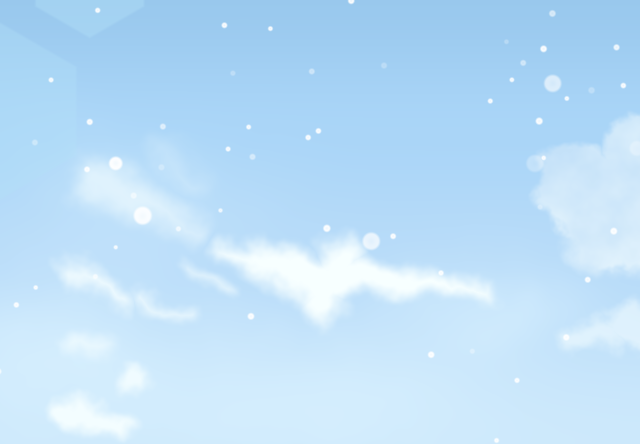
This background is drawn by a Shadertoy shader. Its source:

```glsl
const vec3 SKY_TOP = vec3(0.60, 0.785, 0.93);
const vec3 SKY_MID = vec3(0.665, 0.835, 0.97);
const vec3 SKY_LOW = vec3(0.72, 0.86, 0.975);
const vec3 SKY_BASE = vec3(0.80, 0.91, 0.985);
const vec3 HAZE = vec3(0.86, 0.95, 1.0);
const vec3 CLOUD_LIT = vec3(0.97, 1.0, 1.0);
const vec3 CLOUD_SHADE = vec3(0.75, 0.87, 0.97);
const vec3 LENS_TINT = vec3(0.70, 0.88, 0.97);
const float WISP_WARP = 0.065;
const float PUFF_WARP = 0.045;
const float SMALL_CELL = 0.085;
const float LARGE_CELL = 0.19;

vec3 hash3(vec2 p) {
    vec3 q = fract(p.xyx * vec3(0.1031, 0.1030, 0.0973));
    q += dot(q, q.yxz + 33.33);
    return fract((q.xxy + q.yzz) * q.zyx);
}

float gradientNoise(vec2 p) {
    vec2 cell = floor(p), f = fract(p);
    vec2 w = f * f * f * (f * (f * 6.0 - 15.0) + 10.0);
    vec4 corner;
    for (int i = 0; i < 4; i++) {
        vec2 o = vec2(i & 1, i >> 1);
        float angle = 6.2832 * hash3(cell + o).x;
        corner[i] = dot(vec2(cos(angle), sin(angle)), f - o);
    }
    return mix(mix(corner.x, corner.y, w.x), mix(corner.z, corner.w, w.x), w.y);
}

float fbm(vec2 p) {
    float sum = 0.0, amp = 0.6;
    for (int i = 0; i < 4; i++) {
        sum += amp * gradientNoise(p);
        p = mat2(1.6, 1.2, -1.2, 1.6) * p + 7.3;
        amp *= 0.5;
    }
    return sum;
}

vec2 warp(vec2 p, float scale) {
    return vec2(fbm(p * scale + 11.0), fbm(p * scale + 47.0));
}

// Tapered capsule with a feathered rim
float wisp(vec2 p, vec2 a, vec2 b, float ra, float rb, float feather) {
    vec2 ab = b - a;
    float h = clamp(dot(p - a, ab) / dot(ab, ab), 0.0, 1.0);
    float d = length(p - a - ab * h) - mix(ra, rb, h);
    return 1.0 - smoothstep(-feather, feather, d);
}

float glow(vec2 p, vec2 center, vec2 size) {
    vec2 q = (p - center) / size;
    return exp(-dot(q, q));
}

float hexagon(vec2 p, float apothem) {
    p = abs(p);
    float d = max(p.x, dot(p, vec2(0.5, 0.866))) - apothem;
    return 1.0 - smoothstep(-0.004, 0.004, d);
}

// Scattered discs, one at most per cell, with slightly dim centers
float flecks(vec2 p, float cellSize, float radius, float chance, float seed) {
    vec2 id = floor(p / cellSize);
    vec3 r = hash3(id + seed), s = hash3(id + seed + 91.7);
    vec2 center = (id + 0.25 + 0.5 * r.xy) * cellSize;
    float crowd = 0.35 + glow(center, vec2(1.26, 0.78), vec2(0.25, 0.2))
                + 0.8 * glow(center, vec2(0.28, 0.58), vec2(0.28, 0.26));
    float size = radius * mix(0.7, 1.15, s.x);
    float d = length(p - center);
    float rim = 1.0 / iResolution.y + 0.08 * size;
    float disc = 1.0 - smoothstep(size - rim, size + rim, d);
    float core = mix(0.85, 1.0, smoothstep(0.0, 0.7 * size, d));
    return step(r.z, chance * crowd) * disc * core * mix(0.3, 1.0, smoothstep(0.1, 0.5, s.y));
}

void mainImage(out vec4 fragColor, in vec2 fragCoord) {
    vec2 p = fragCoord / iResolution.y;

    // Sky and broad haze
    vec3 col = mix(SKY_BASE, SKY_LOW, smoothstep(0.0, 0.42, p.y));
    col = mix(col, SKY_MID, smoothstep(0.4, 0.72, p.y));
    col = mix(col, SKY_TOP, smoothstep(0.7, 1.02, p.y));
    vec2 drift = p + 0.12 * warp(p, 3.0);
    float haze = 0.65 * glow(drift, vec2(0.12, 0.2), vec2(0.28, 0.17))
               + 0.55 * glow(drift, vec2(0.72, 0.1), vec2(0.4, 0.15))
               + 0.5 * glow(drift, vec2(1.1, 0.3), vec2(0.2, 0.1))
               + 0.3 * glow(drift, vec2(0.3, 0.55), vec2(0.25, 0.14));
    col = mix(col, HAZE, min(haze, 0.9));

    // Lens hexagons
    col = mix(col, LENS_TINT, 0.35 * hexagon(p - vec2(0.0, 0.75), 0.172));
    col = mix(col, LENS_TINT, 0.4 * hexagon(p - vec2(0.202, 1.056), 0.122));

    // Rounded clouds at the right
    vec2 q = p + PUFF_WARP * warp(p, 13.0);
    float puff = wisp(q, vec2(1.30, 0.58), vec2(1.39, 0.50), 0.09, 0.11, 0.012);
    puff = max(puff, wisp(q, vec2(1.43, 0.66), vec2(1.46, 0.52), 0.075, 0.1, 0.012));
    puff = max(puff, wisp(q, vec2(1.32, 0.44), vec2(1.45, 0.44), 0.04, 0.05, 0.025));
    float light = 0.4 + 0.7 * fbm(p * 7.0) + 0.25 * smoothstep(0.55, 0.42, p.y);
    col = mix(col, mix(CLOUD_SHADE, CLOUD_LIT, clamp(light, 0.1, 0.85)), 0.85 * puff);
    float lowPuff = wisp(q, vec2(1.29, 0.24), vec2(1.38, 0.25), 0.027, 0.03, 0.022);
    lowPuff = max(lowPuff, wisp(q, vec2(1.42, 0.27), vec2(1.46, 0.25), 0.045, 0.05, 0.018));
    col = mix(col, CLOUD_LIT, 0.55 * lowPuff);

    // Wind-drawn clouds
    q = p + WISP_WARP * warp(p, 8.0);
    float body = wisp(q, vec2(0.51, 0.448), vec2(0.73, 0.36), 0.012, 0.06, 0.03);
    body = max(body, wisp(q, vec2(0.76, 0.42), vec2(0.74, 0.315), 0.045, 0.04, 0.03));
    body = max(body, wisp(q, vec2(0.76, 0.375), vec2(1.08, 0.35), 0.052, 0.013, 0.028));
    body = max(body, 0.8 * wisp(q, vec2(0.16, 0.39), vec2(0.28, 0.333), 0.02, 0.016, 0.025));
    body = max(body, 0.7 * wisp(q, vec2(0.32, 0.345), vec2(0.43, 0.275), 0.014, 0.01, 0.022));
    body = max(body, 0.6 * wisp(q, vec2(0.43, 0.40), vec2(0.51, 0.345), 0.01, 0.015, 0.022));
    body = max(body, 0.65 * wisp(q, vec2(0.18, 0.225), vec2(0.22, 0.22), 0.023, 0.018, 0.03));
    body = max(body, 0.8 * wisp(q, vec2(0.29, 0.15), vec2(0.32, 0.14), 0.03, 0.025, 0.022));
    body = max(body, 0.9 * wisp(q, vec2(0.15, 0.075), vec2(0.26, 0.045), 0.028, 0.022, 0.02));
    float veil = 0.6 * wisp(q, vec2(0.22, 0.59), vec2(0.44, 0.487), 0.05, 0.014, 0.045);
    veil = max(veil, 0.25 * wisp(q, vec2(0.36, 0.65), vec2(0.45, 0.59), 0.025, 0.02, 0.04));
    col = mix(col, CLOUD_LIT, max(body, veil));

    // Floating flecks
    float spark = max(flecks(p, SMALL_CELL, 0.0068, 0.42, 3.0),
                      flecks(p + 0.04, SMALL_CELL, 0.006, 0.2, 57.0));
    spark = max(spark, flecks(p, LARGE_CELL, 0.0175, 0.3, 21.0));
    fragColor = vec4(mix(col, vec3(1.0), 0.95 * spark), 1.0);
}
```
